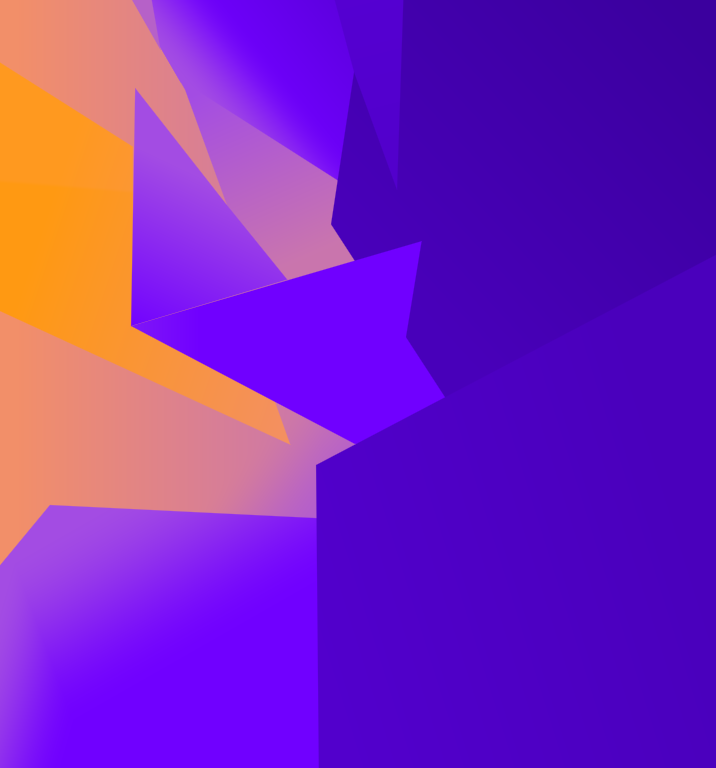
A Shadertoy shader for this background:

```glsl
// Overlapping angular paper-like planes in orange, peach, violet and deep indigo.
#define ORANGE   vec3(1.00, 0.60, 0.07)
#define PEACH    vec3(0.95, 0.56, 0.41)
#define ROSE     vec3(0.79, 0.46, 0.68)
#define LAVENDER vec3(0.64, 0.30, 0.89)
#define VIOLET   vec3(0.44, 0.00, 1.00)
#define INDIGO   vec3(0.32, 0.00, 0.80)
#define MIDNIGHT vec3(0.23, 0.00, 0.62)
#define EDGE_SOFTNESS 1.2

// Signed distance to a polygon of up to six corners (repeat the last to use fewer).
float polygon(vec2 p, vec2 a, vec2 b, vec2 c, vec2 d, vec2 e, vec2 f) {
    vec2 corner[6] = vec2[6](a, b, c, d, e, f);
    float nearest = 1e5, side = 1.0;
    for (int i = 0; i < 6; i++) {
        vec2 start = corner[i], end = corner[(i + 5) % 6];
        vec2 edge = end - start, w = p - start;
        vec2 gap = w - edge * clamp(dot(w, edge) / max(dot(edge, edge), 1e-6), 0.0, 1.0);
        nearest = min(nearest, dot(gap, gap));
        bvec3 crossing = bvec3(p.y >= start.y, p.y < end.y, edge.x * w.y > edge.y * w.x);
        if (all(crossing) || all(not(crossing))) side = -side;
    }
    return side * sqrt(nearest);
}

float quad(vec2 p, vec2 a, vec2 b, vec2 c, vec2 d) {
    return polygon(p, a, b, c, d, d, d);
}

// Linear blend weight running from point a to point b.
float ramp(vec2 p, vec2 a, vec2 b) {
    vec2 axis = b - a;
    return clamp(dot(p - a, axis) / dot(axis, axis), 0.0, 1.0);
}

float softRamp(vec2 p, vec2 a, vec2 b) {
    return smoothstep(0.0, 1.0, ramp(p, a, b));
}

void paint(inout vec3 color, vec3 ink, float dist) {
    float pixel = EDGE_SOFTNESS / iResolution.y;
    color = mix(color, ink, clamp(0.5 - dist / pixel, 0.0, 1.0));
}

void mainImage(out vec4 fragColor, in vec2 fragCoord) {
    vec2 p = fragCoord / iResolution.y;
    vec3 ink;

    // Peach ground, turning rose and then lavender toward the centre
    vec3 color = mix(PEACH, ROSE, ramp(p, vec2(0.02, 0.5), vec2(0.42, 0.5)));
    color = mix(color, LAVENDER, 0.6 * softRamp(p, vec2(0.33, 0.42), vec2(0.43, 0.33)));

    // Orange wedge with a faint horizontal fold
    ink = mix(ORANGE, PEACH, 0.9 * ramp(p, vec2(0.02, 0.6), vec2(0.38, 0.48)));
    float fold = p.y - 0.764 + 0.08 * p.x;
    ink += vec3(0.0, 0.0, 0.05) * smoothstep(-0.003, 0.003, fold);
    paint(color, ink, polygon(p, vec2(-0.1, 0.982), vec2(0.173, 0.809), vec2(0.173, 0.575),
        vec2(0.358, 0.477), vec2(0.378, 0.421), vec2(-0.1, 0.641)));

    // Rose plane behind the upper violet one
    ink = mix(LAVENDER, ROSE, ramp(p, vec2(0.29, 0.89), vec2(0.39, 0.66)));
    paint(color, ink, polygon(p, vec2(0.115, 1.1), vec2(0.55, 1.0), vec2(0.47, 0.65),
        vec2(0.36, 0.62), vec2(0.2955, 0.733), vec2(0.241, 0.883)));

    // Upper violet plane and the thin sliver at its left
    ink = mix(LAVENDER, VIOLET, softRamp(p, vec2(0.235, 0.895), vec2(0.32, 0.965)));
    ink = mix(ink, INDIGO, 0.7 * ramp(p, vec2(0.34, 0.87), vec2(0.48, 0.98)));
    paint(color, ink, polygon(p, vec2(0.115, 1.1), vec2(0.6, 1.1), vec2(0.6, 0.66),
        vec2(0.439, 0.7656), vec2(0.241, 0.892), vec2(0.235, 0.893)));
    paint(color, mix(LAVENDER, ROSE, 0.5), quad(p, vec2(0.115, 1.1), vec2(0.18, 1.1),
        vec2(0.209, 0.935), vec2(0.209, 0.935)));

    // Midnight plane at the upper right, with an indigo shard on its edge
    ink = mix(mix(INDIGO, MIDNIGHT, 0.4), MIDNIGHT, ramp(p, vec2(0.5, 0.65), vec2(0.88, 1.0)));
    paint(color, ink, polygon(p, vec2(0.525, 1.1), vec2(3.0, 1.1), vec2(3.0, 0.0),
        vec2(0.579, 0.48), vec2(0.431, 0.708), vec2(0.461, 0.906)));
    ink = mix(INDIGO, VIOLET, 0.1 * ramp(p, vec2(0.5, 0.8), vec2(0.45, 1.0)));
    paint(color, ink, quad(p, vec2(0.409, 1.1), vec2(0.5285, 1.1),
        vec2(0.517, 0.7526), vec2(0.461, 0.906)));

    // Left triangle, violet at its foot and lavender along the slope
    ink = mix(VIOLET, LAVENDER, ramp(p, vec2(0.19, 0.56), vec2(0.285, 0.76)));
    paint(color, ink, quad(p, vec2(0.176, 0.8854), vec2(0.2955, 0.733),
        vec2(0.374, 0.636), vec2(0.1706, 0.5755)));

    // Bright central blade
    ink = mix(LAVENDER, VIOLET, 0.7 + 0.3 * ramp(p, vec2(0.17, 0.575), vec2(0.26, 0.575)));
    paint(color, ink, polygon(p, vec2(0.1706, 0.5755), vec2(0.549, 0.686), vec2(0.5286, 0.561),
        vec2(0.58, 0.482), vec2(0.52, 0.42), vec2(0.462, 0.422)));

    // Lower left plane, glowing lavender along its top and left edges
    float topGlow = 1.0 - softRamp(p, vec2(0.15, 0.36), vec2(0.27, 0.15));
    float leftGlow = 1.0 - softRamp(p, vec2(-0.03, 0.13), vec2(0.11, 0.09));
    ink = mix(VIOLET, LAVENDER, max(topGlow, leftGlow));
    paint(color, ink, polygon(p, vec2(0.065, 0.3425), vec2(0.43, 0.3245), vec2(0.43, -0.1),
        vec2(-0.1, -0.1), vec2(-0.1, 0.065), vec2(0.0, 0.264)));

    // Large indigo plane at the lower right
    ink = mix(INDIGO, MIDNIGHT, 0.35 * ramp(p, vec2(0.42, 0.15), vec2(0.9, 0.3)));
    paint(color, ink, quad(p, vec2(0.4115, 0.3945), vec2(3.0, 1.755),
        vec2(3.0, -0.1), vec2(0.416, -0.1)));

    fragColor = vec4(color, 1.0);
}
```
